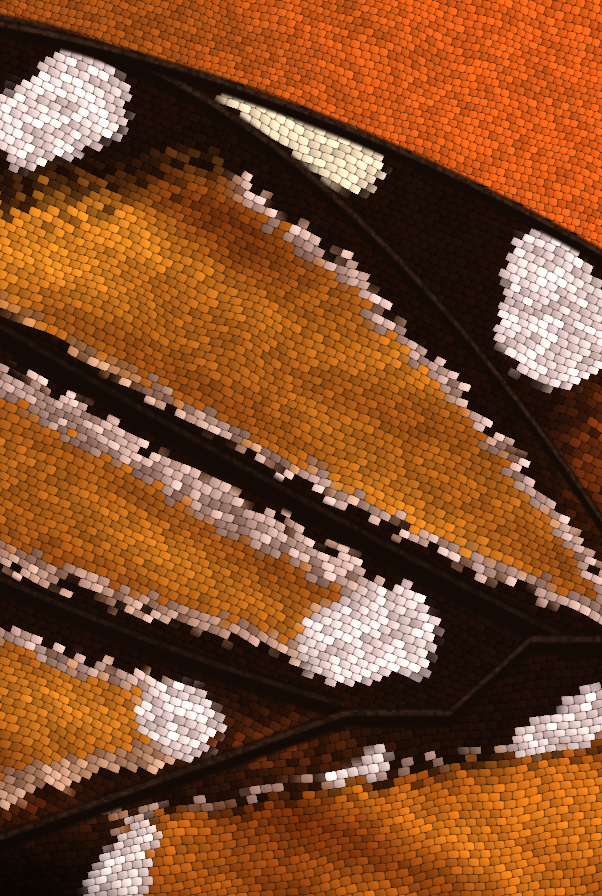
Give the GLSL for this texture, as a Shadertoy shader.

```glsl
// Draws a macro view of a butterfly wing: rows of amber scales, dark veins and pale spots.

float hash(vec2 p) {
    return fract(sin(dot(p, vec2(127.1, 311.7))) * 43758.5);
}

vec2 direction(vec2 i) {
    float a = 6.2832 * hash(i);
    return vec2(cos(a), sin(a));
}

float noise(vec2 p) {
    vec2 i = floor(p), f = p - i, u = f * f * (3.0 - 2.0 * f), r = vec2(1, 0);
    return mix(mix(dot(direction(i), f), dot(direction(i + r), f - r), u.x),
        mix(dot(direction(i + r.yx), f - r.yx), dot(direction(i + 1.0), f - 1.0), u.x), u.y);
}

// Curves that divide the wing, with y pointing down.
float rimCurve(float x)   { return 0.20 + x * (0.19 + 0.037 * x); }
float frontVein(float x)  { return 0.21 + x * (0.155 + 0.131 * x); }
float middleVein(float x) { return min(2.85 + x * (0.6 - 0.01 * x), 5.52); }
float lowerVein(float x)  { return 5.0 + x * (0.45 - 0.028 * x); }
float seamVein(float x) {
    return min(max(7.22 - 0.36 * x, 6.15), max(6.15 - 0.9 * (x - 3.85), 5.52));
}

// Distance to a capsule whose radius changes along its length.
float taper(vec2 p, vec2 a, vec2 b, float ra, float rb) {
    vec2 v = b - a;
    float t = clamp(dot(p - a, v) / dot(v, v), 0.0, 1.0);
    return length(p - a - v * t) - mix(ra, rb, t);
}

float glow(vec2 p, float x, float y, float w, float h) {
    vec2 q = (p - vec2(x, y)) / vec2(w, h);
    return exp(-dot(q, q));
}

float fringe(float d, float width) {
    return smoothstep(0.0, 0.04, d) * (1.0 - smoothstep(width - 0.04, width, d));
}

// Golden cell with a pale fringe along its top and bottom.
vec3 fillCell(vec3 col, vec3 gold, vec3 lilac, float top, float bottom, float end, vec2 width, vec2 lace) {
    float inside = min(min(top, bottom), end);
    col = mix(col, gold, smoothstep(0.0, 0.05, inside));
    return mix(col, lilac, step(0.0, inside) * max(lace.x * fringe(top, width.x), lace.y * fringe(bottom, width.y)));
}

// Colour of a single scale, sampled at its centre.
vec3 pigment(vec2 p, float chance) {
    float x = p.x, y = p.y;
    float ragged = (chance - 0.5) * 0.13 + 0.1 * noise(p * 3.5);
    float streak = noise(vec2(dot(p, vec2(0.45, 0.26)), dot(p, vec2(-1.1, 1.9))));
    if (y < rimCurve(x))
        return mix(vec3(0.62, 0.29, 0.075), vec3(0.86, 0.35, 0.09), smoothstep(0.5, 5.0, x) + 0.4 * streak);

    float tone = 0.5 + 0.55 * streak + 0.5 * glow(p, 0.1, 2.2, 1.3, 0.5)
        + 0.4 * glow(p, 4.5, 7.0, 1.2, 0.5) + 0.35 * glow(p, 0.4, 6.1, 0.8, 0.35)
        - 0.3 * glow(p, 2.5, 7.3, 1.1, 0.7) - 0.25 * glow(p, 2.0, 1.9, 0.8, 0.6);
    vec3 gold = mix(vec3(0.4, 0.16, 0.035), vec3(0.87, 0.52, 0.13), clamp(tone, 0.0, 1.1));
    vec3 lilac = mix(vec3(0.55, 0.4, 0.34), vec3(0.83, 0.69, 0.65), chance);

    // Dark ground with warm patches.
    float warmth = glow(p, 5.2, 3.9, 0.35, 0.6) + 0.6 * glow(p, 2.2, 6.4, 0.9, 0.3)
        + 0.5 * glow(p, 0.3, 6.95, 0.8, 0.25);
    vec3 ground = vec3(0.1, 0.045, 0.02) + vec3(0.33, 0.13, 0.03) * warmth * (0.5 + chance);

    // Large front cell, soft at its upper left.
    float top = (y - frontVein(x) - 0.42) * 0.7 + ragged;
    float bottom = (2.68 + x * (0.62 - 0.018 * x) - y) * 0.87 + ragged;
    float shoulder = smoothstep(-0.15, 0.4, y - 1.6 + 0.12 * x + 2.0 * ragged);
    vec3 col = fillCell(ground, mix(ground, gold, shoulder), lilac, top, bottom, 1.0, vec2(0.19, 0.17),
        smoothstep(vec2(1.85, -1.2), vec2(2.15, 2.2), vec2(x)));

    // Middle and lower left cells.
    top = (y - 3.07 - 0.57 * x) * 0.87 + ragged;
    bottom = (4.87 + x * (0.36 - 0.02 * x) - y) * 0.93 + ragged;
    col = fillCell(col, gold, lilac, top, bottom, 3.3 - x, vec2(0.32, 0.2), vec2(1, 0.85));
    top = y - 5.33 - 0.38 * x + ragged;
    bottom = 6.88 - 0.23 * x - y + ragged;
    col = fillCell(col, gold, lilac, top, bottom, 1.8 - x, vec2(0.2, 0.28), vec2(1, 0.7));

    // Bottom cell.
    float inside = min(y - 7.12 + 0.17 * x, x - 0.95) + ragged;
    col = mix(col, gold * vec3(1, 0.92, 0.8), smoothstep(0.0, 0.25, inside));
    col = mix(col, lilac, 0.6 * fringe(inside, 0.13) * step(0.45, chance));

    // Pale spots.
    float spots = taper(p, vec2(0.66, 0.87), vec2(0.27, 1.07), 0.43, 0.37);
    spots = min(spots, taper(p, vec2(4.65, 2.3), vec2(4.78, 2.74), 0.34, 0.56));
    spots = min(spots, taper(p, vec2(2.87, 5.52), vec2(3.35, 5.42), 0.33, 0.41));
    spots = min(spots, taper(p, vec2(1.42, 6.08), vec2(1.6, 6.18), 0.26, 0.3));
    spots = min(spots, taper(p, vec2(2.8, 6.68), vec2(3.22, 6.53), 0.04, 0.1));
    spots = min(spots, taper(p, vec2(4.5, 6.38), vec2(5.2, 6.07), 0.1, 0.23));
    spots = min(spots, taper(p, vec2(1.2, 7.15), vec2(1, 7.6), 0.13, 0.26));
    float cream = taper(p, vec2(1.93, 0.82), vec2(3.02, 1.39), 0.04, 0.27);
    vec3 white = mix(vec3(0.84, 0.72, 0.7), vec3(0.94, 0.86, 0.84), chance);
    col = mix(col, white, smoothstep(0.03, -0.02, spots + 0.6 * ragged));
    return mix(col, vec3(0.92, 0.82, 0.69), smoothstep(0.03, -0.02, cream + 0.4 * ragged));
}

// Dark ridge with a faint glinting crest.
vec3 addVein(vec3 col, float d, float width, float glint) {
    col = mix(col, vec3(0.075, 0.038, 0.022), smoothstep(width, 0.45 * width, abs(d)));
    return col + vec3(0.15, 0.1, 0.07) * glint * smoothstep(0.035, 0.008, abs(d + 0.35 * width));
}

void mainImage(out vec4 fragColor, in vec2 fragCoord) {
    vec2 p = vec2(fragCoord.x, iResolution.y - fragCoord.y) * 7.68 / iResolution.y;
    float behind = step(p.y, rimCurve(p.x));

    // Rows of scales, turned to follow each part of the wing.
    float angle = p.y > seamVein(p.x) ? -0.15 : 0.42 - 0.1 * behind;
    mat2 turn = mat2(cos(angle), -sin(angle), sin(angle), cos(angle));
    vec2 size = mix(vec2(0.098, 0.068), vec2(0.075, 0.062), behind);
    vec2 bend = 0.07 * vec2(noise(p * 1.7), noise(p * 1.7 + 19.0));
    vec2 grid = turn * (p + bend) / size;
    float row = floor(grid.y);
    grid.x += 0.5 * mod(row, 2.0) + 0.3 * hash(vec2(row, 3));
    vec2 local = fract(grid) - 0.5;
    float chance = hash(floor(grid));
    vec3 col = pigment(p - (local * size) * turn, chance);

    // Rounded bodies with lit tips.
    vec2 square = 4.0 * local * local;
    float body = smoothstep(1.5, 0.3, dot(square, square));
    col *= mix(0.52, 1.08, body) * (0.86 + 0.28 * chance + 0.25 * local.x - 0.12 * local.y);

    // Veins and rim.
    float glint = 0.35 + 0.65 * hash(floor(p * 28.0));
    col = addVein(col, (p.y - frontVein(p.x)) * 0.75, 0.09, glint);
    col = addVein(col, (p.y - middleVein(p.x)) * 0.87, 0.15, 0.5 * glint);
    if (p.x < 2.95) col = addVein(col, (p.y - lowerVein(p.x)) * 0.93, 0.12, 0.6 * glint);
    col = addVein(col, (p.y - seamVein(p.x)) * 0.85, 0.1, glint);
    col = addVein(col, p.y - rimCurve(p.x) - 0.04, 0.1, 1.2 * glint);

    // Shade in the lower left corner.
    fragColor = vec4(col * (1.0 - 0.6 * glow(p, 0.1, 7.7, 0.7, 0.5)), 1);
}
```
